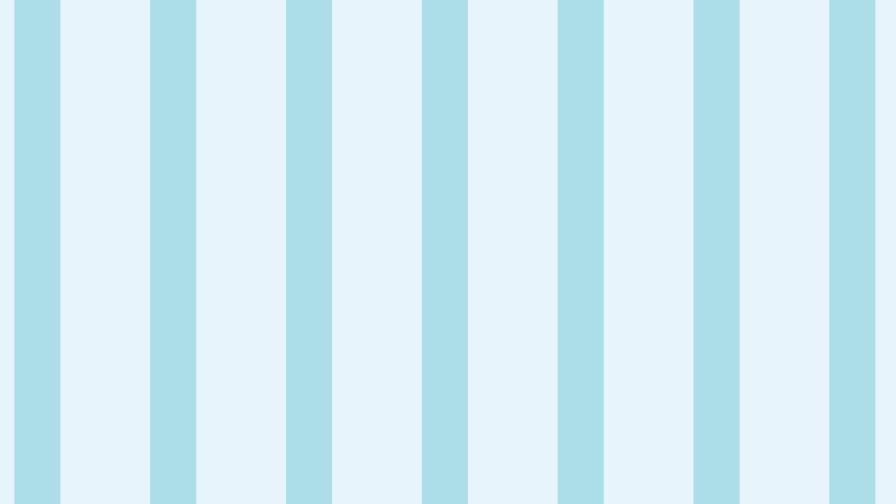
A WebGL 2 fragment shader for this pattern:

```glsl
#version 300 es
precision highp float;

// Lengths are fractions of the canvas width
#define PERIOD 0.1516
#define STRIPE_WIDTH 0.0515
#define FIRST_CENTER 0.0417
#define PALE_COLOR vec3(0.906, 0.957, 0.988)
#define STRIPE_COLOR vec3(0.674, 0.871, 0.918)

uniform vec2 u_resolution;
out vec4 fragColor;

// Signed distance to the nearest vertical stripe, negative inside
float stripeDistance(float x) {
    float offset = (fract((x - FIRST_CENTER) / PERIOD + 0.5) - 0.5) * PERIOD;
    return abs(offset) - 0.5 * STRIPE_WIDTH;
}

void main() {
    float x = gl_FragCoord.x / u_resolution.x;
    float pixel = 1.0 / u_resolution.x;

    // Edge coverage over one pixel
    float coverage = clamp(0.5 - stripeDistance(x) / pixel, 0.0, 1.0);
    fragColor = vec4(mix(PALE_COLOR, STRIPE_COLOR, coverage), 1.0);
}
```
